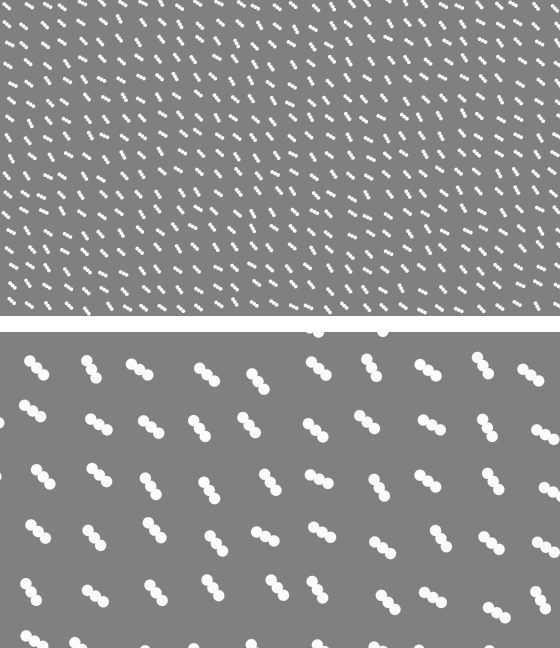
Top, the full canvas; bottom, a detail of the centre.
This pattern is drawn by a WebGL 1 fragment shader. Its source:

```glsl
precision highp float;

uniform vec2 u_resolution;

// Lengths are fractions of the canvas height, angles are radians
#define CELL 0.0597
#define JITTER 0.15
#define DRIFT 0.12
#define BEAD_RADIUS 0.0060
#define BEAD_SPACING 0.0103
#define TILT -0.76
#define TILT_SPREAD 0.33
#define GROUND vec3(0.50)
#define GRAIN vec3(0.985)

// Two random values from 0 to 1 for a cell
vec2 hash2(vec2 cell) {
  vec3 q = fract(cell.xyx * vec3(0.1031, 0.1030, 0.0973));
  q += dot(q, q.yzx + 33.33);
  return fract((q.xx + q.yz) * q.zy);
}

// Slow layered waves that bend the rows and columns
vec2 drift(vec2 cell) {
  vec2 broad = sin(cell.yx * vec2(0.71, 0.43) + cell * 0.19 + vec2(0.4, 2.1));
  vec2 fine = sin(cell.yx * vec2(1.37, 0.94) - cell * 0.31 + vec2(3.2, 1.3));
  return DRIFT * (broad + 0.5 * fine);
}

// Distance to a short chain of three touching beads
float beadChain(vec2 p, float angle) {
  vec2 axis = vec2(cos(angle), sin(angle));
  float bead = clamp(floor(dot(p, axis) / BEAD_SPACING + 0.5), -1.0, 1.0);
  return length(p - axis * bead * BEAD_SPACING) - BEAD_RADIUS;
}

// Nearest chain among the cells around a point
float grainField(vec2 p) {
  vec2 home = floor(p / CELL);
  float nearest = 1.0;
  for (int y = -1; y <= 1; y++) {
    for (int x = -1; x <= 1; x++) {
      vec2 cell = home + vec2(float(x), float(y));
      vec2 offset = JITTER * (2.0 * hash2(cell + 17.0) - 1.0) + drift(cell);
      vec2 center = (cell + 0.5 + offset) * CELL;
      float turn = 2.0 * hash2(cell + 71.0).x - 1.0;
      nearest = min(nearest, beadChain(p - center, TILT + TILT_SPREAD * turn));
    }
  }
  return nearest;
}

void main() {
  vec2 p = gl_FragCoord.xy / u_resolution.y;
  float pixel = 1.0 / u_resolution.y;

  // Edge softened across about one pixel
  float cover = clamp(0.5 - grainField(p) / (1.1 * pixel), 0.0, 1.0);
  gl_FragColor = vec4(mix(GROUND, GRAIN, cover), 1.0);
}
```
